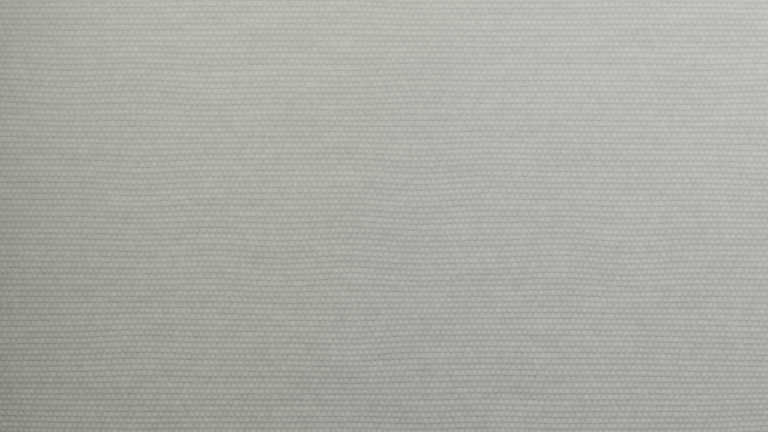
This texture is drawn by a Shadertoy shader. Its source:

```glsl
// Pale grey plain-weave canvas cloth with staggered thread bumps under soft side light.

float hash(vec2 p) {
    vec3 q = fract(p.xyx * vec3(0.1031, 0.1030, 0.0973));
    q += dot(q, q.yzx + 33.33);
    return fract((q.x + q.y) * q.z);
}

float noise(vec2 p) {
    vec2 i = floor(p), f = fract(p);
    f = f * f * (3.0 - 2.0 * f);
    return mix(mix(hash(i), hash(i + vec2(1, 0)), f.x),
               mix(hash(i + vec2(0, 1)), hash(i + vec2(1, 1)), f.x), f.y);
}

// Relief of the cloth: raised oval bumps, each with a small shadow below it;
// every second row is shifted by half a bump
float weave(vec2 p) {
    float row = floor(p.y);
    p.x += 0.5 * mod(row, 2.0) + 0.25 * (hash(vec2(row, 7.0)) - 0.5);
    vec2 cell = vec2(floor(p.x), row);
    vec2 f = fract(p) - 0.5;
    f.x += 0.2 * (hash(cell + 11.0) - 0.5);
    float size = 0.54 + 0.16 * (hash(cell) - 0.5);
    float bump = 1.0 - smoothstep(0.1, size, length(f * vec2(0.9, 1.0) - vec2(0.0, 0.08)));
    float below = smoothstep(0.1, 0.45, -f.y);
    float pit = 1.0 - smoothstep(0.08, 0.45, abs(f.x));
    float depth = 0.6 + 0.8 * hash(cell + 53.0);
    return bump - below * (0.2 + 0.8 * pit * depth) + 0.4 * (hash(cell + 31.0) - 0.5);
}

void mainImage(out vec4 fragColor, in vec2 fragCoord) {
    vec2 uv = fragCoord / iResolution.xy;

    // Thread grid, slightly bent
    vec2 threads = uv * vec2(128.0, 76.0);
    threads += vec2(0.8, 0.7) * vec2(noise(uv * vec2(9.0, 14.0)), noise(uv * vec2(11.0, 5.0) + 20.0));

    // Average over a pixel so the fine bumps stay smooth
    vec2 texel = vec2(128.0, 76.0) / iResolution.xy;
    float relief = 0.0;
    for (int i = 0; i < 4; i++) {
        vec2 offset = vec2(i % 2, i / 2) * 0.5 - 0.25;
        relief += 0.25 * weave(threads + offset * texel);
    }

    // Broad light: bright at the upper right, falling off to the left edge and the bottom
    float light = 0.674 + 0.105 * (uv.y - 0.5) + 0.06 * (uv.x - 0.5);
    light -= 0.06 * exp(-10.0 * uv.x);
    light += 0.012 * (noise(uv * vec2(4.0, 3.0) + 5.0) - 0.5);

    // Uneven yarn: short horizontal streaks and fine grain
    float streak = noise(vec2(threads.x * 0.14, threads.y * 0.9)) - 0.5;
    float grain = noise(threads * 2.3 + 60.0) - 0.5;

    // The weave shows more clearly in the lower, dimmer part
    float contrast = mix(0.052, 0.034, uv.y);
    float value = light + contrast * (relief - 0.2) + 0.02 * streak + 0.016 * grain;

    // Warm grey on the left, cooler towards the right
    vec3 tint = mix(vec3(1.005, 1.0, 0.95), vec3(0.99, 1.006, 0.975), uv.x);
    fragColor = vec4(value * tint, 1.0);
}
```
